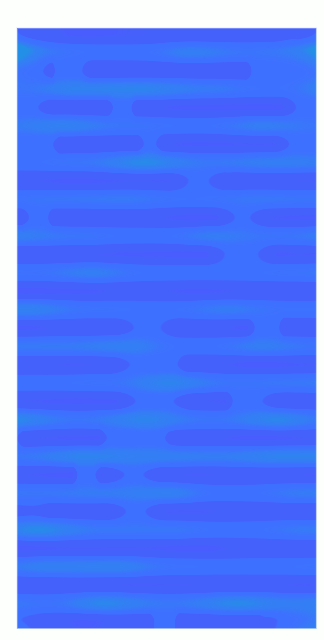
Give the GLSL for this background, as a Shadertoy shader.

```glsl
// A blue panel on a near-white margin, crossed by sixteen soft light bands.
// Each half band has its own noise along x; blending neighbouring rows and
// stepping the result through a blue ramp gives pill-shaped patches and streaks.

float hash(vec2 p) {
    return fract(sin(dot(p, vec2(127.1, 311.7))) * 43758.5453);
}

// Smooth noise along x, independent for every row
float rowNoise(float x, float row) {
    float cell = floor(x);
    return mix(hash(vec2(cell, row)), hash(vec2(cell + 1.0, row)),
               smoothstep(0.0, 1.0, x - cell));
}

// Distance to a gap of the given centre and half width, as a soft mask
float gapMask(float x, float centre, float halfWidth) {
    return 1.0 - smoothstep(halfWidth - 0.05, halfWidth + 0.05, abs(x - centre));
}

// Brightness of one half band: even rows are light, odd rows are dark
float rowLevel(float x, float row) {
    if (mod(row, 2.0) < 0.5) {
        float streak = rowNoise(x * 4.5 + hash(vec2(row, 3.0)), row);
        return 0.56 + 0.43 * streak * streak;
    }
    float jitter = hash(vec2(row, 9.0)) - 0.5;

    // A gap that wanders up the panel and leans right above the middle
    float lean = (row - 22.5) / 3.2;
    float centre = 0.42 + 0.38 * exp(-lean * lean) + 0.08 * jitter;
    float inMiddle = step(6.0, row) * step(row, 26.0);
    float gap = gapMask(x, centre, 0.065 + 0.04 * jitter) * inMiddle
              * step(0.15, hash(vec2(row, 5.0)));

    // Upper rows fall short of the sides; a few others break at random
    float sides = smoothstep(0.37, 0.45, abs(x - 0.5) + 0.05 * jitter);
    gap = max(gap, sides * step(26.0, row) * step(row, 32.0));
    float broken = rowNoise(x * 6.0 + jitter, row + 40.0);
    gap = max(gap, smoothstep(0.82, 0.95, broken));

    float depth = 0.08 + 0.1 * rowNoise(x * 5.0, row + 80.0);
    return mix(depth, 0.47, gap);
}

// Stepped ramp from violet blue to cyan blue
vec3 blueRamp(float level) {
    vec3 color = mix(vec3(0.285, 0.365, 0.995), vec3(0.27, 0.38, 0.985),
                     smoothstep(0.11, 0.13, level));
    color = mix(color, vec3(0.24, 0.44, 1.0), smoothstep(0.375, 0.415, level));
    color = mix(color, vec3(0.20, 0.495, 0.955), smoothstep(0.57, 0.82, level));
    return mix(color, vec3(0.14, 0.56, 0.90), smoothstep(0.82, 1.05, level));
}

void mainImage(out vec4 fragColor, in vec2 fragCoord) {
    vec2 uv = fragCoord / iResolution.xy;
    vec2 low = vec2(0.053, 0.018), high = vec2(0.976, 0.956);
    vec2 panel = (uv - low) / (high - low);

    // Blend the two nearest half bands
    float height = clamp(uv.y / 0.0287, 1.0, 33.0);
    float row = floor(height);
    float blend = 0.5 - 0.5 * cos(3.14159 * (height - row));
    float level = mix(rowLevel(panel.x, row), rowLevel(panel.x, row + 1.0), blend);

    // Glow in the corners, stronger at the top
    float side = min(panel.x, 1.0 - panel.x);
    level += 0.65 * exp(-side * 14.0 - abs(panel.y - 0.965) * 32.0);
    level += 0.42 * exp(-side * 12.0 - max(panel.y, 0.0) * 30.0);

    // Panel edge against the margin
    vec2 inset = min(uv - low, high - uv) * iResolution.xy / iResolution.y;
    float soft = 1.0 / iResolution.y;
    float inside = smoothstep(-soft, soft, min(inset.x, inset.y));
    fragColor = vec4(mix(vec3(0.99, 1.0, 0.99), blueRamp(level), inside), 1.0);
}
```
